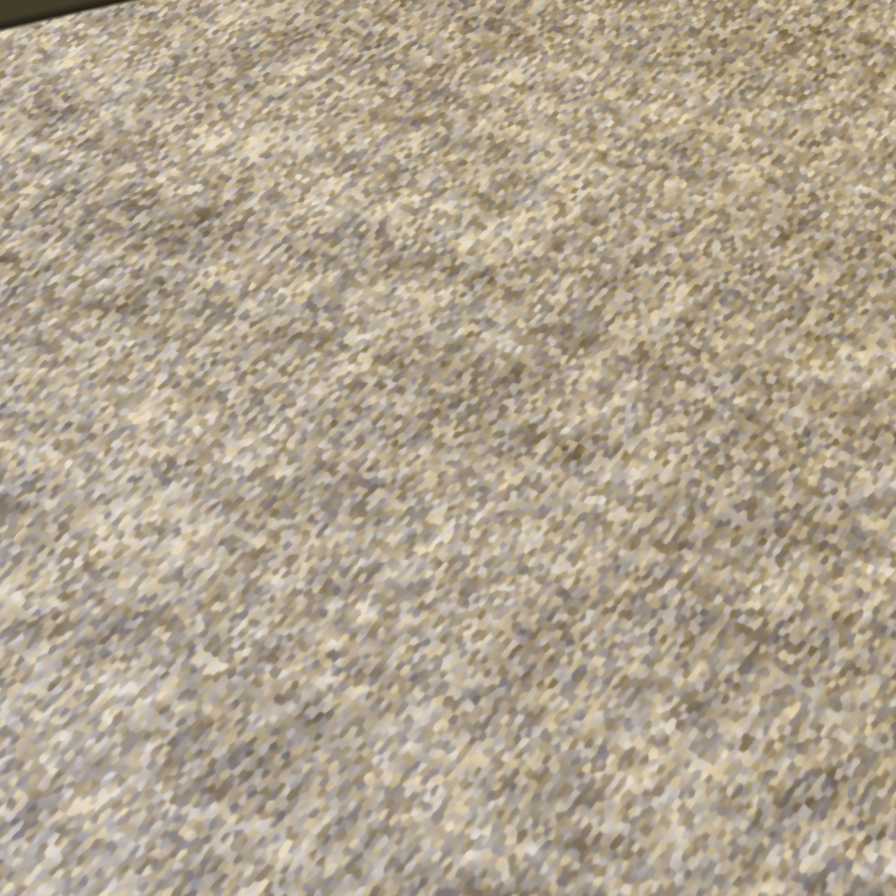
Write a WebGL 2 fragment shader that draws this texture.

```glsl
#version 300 es
precision highp float;
// A woven beige carpet seen at a slant, running back to a dark skirting corner.
// Cellular tufts give the grain; two sets of stretched noise, laid along the
// warp and weft of a receding ground plane, give the broken pale threads.

uniform vec2 u_resolution;
out vec4 fragColor;

const float HORIZON = 3.2;                  // height of the vanishing line
const float WARP_ANGLE = 0.78;              // rising threads, radians
const float WEFT_ANGLE = -0.26;             // gently falling threads
const float TUFT_ANGLE = 0.92;              // lean of the pile
const vec2 TUFT_DENSITY = vec2(84.0, 142.0);  // along and across the lean
const vec2 WARP_DENSITY = vec2(6.5, 44.0);  // along and across a thread
const vec2 WEFT_DENSITY = vec2(5.5, 36.0);
const vec2 PATCH_DENSITY = vec2(11.0, 8.0);
const float TUFT_SHARPNESS = 5.5;
const float TUFT_GAIN = 1.0;
const float WARP_GAIN = 0.50;
const float WEFT_GAIN = 0.46;
const float PATCH_GAIN = 0.30;
const float MEAN_TONE = 0.60;
const float SIDE_SHADE = 0.12;              // darkening towards the right
const vec3 SHADOW_WOOL = vec3(0.50, 0.45, 0.39);
const vec3 LIGHT_WOOL = vec3(0.83, 0.78, 0.69);
const vec3 TINT = vec3(0.012, -0.012, -0.075);  // yellow against mauve fibres
const vec3 WARMTH = vec3(0.012, 0.0, -0.035);   // warmer far right
const vec3 SKIRTING = vec3(0.27, 0.24, 0.17);
const vec3 SKIRTING_GAP = vec3(0.15, 0.13, 0.09);
const float SKIRTING_BASE = 0.966;
const float SKIRTING_SLOPE = 0.226;

vec3 hash3(vec2 cell) {
    vec3 q = fract(cell.xyx * vec3(0.1031, 0.1030, 0.0973));
    q += dot(q, q.yxz + 33.33);
    return fract((q.xxy + q.yzz) * q.zyx);
}

vec2 direction(float angle) {
    return vec2(cos(angle), sin(angle));
}

float valueNoise(vec2 p) {
    vec2 cell = floor(p);
    vec2 f = fract(p);
    f = f * f * (3.0 - 2.0 * f);
    float low = mix(hash3(cell).x, hash3(cell + vec2(1.0, 0.0)).x, f.x);
    float high = mix(hash3(cell + vec2(0.0, 1.0)).x, hash3(cell + 1.0).x, f.x);
    return mix(low, high, f.y);
}

// Softly blended cells: x is tone, y is tint, both centred on zero.
vec2 tufts(vec2 p) {
    vec2 cell = floor(p);
    vec2 sum = vec2(0.0);
    float total = 0.0;
    for (int j = -1; j <= 1; j++) {
        for (int i = -1; i <= 1; i++) {
            vec2 id = cell + vec2(i, j);
            vec3 h = hash3(id);
            vec2 offset = id + 0.15 + 0.7 * hash3(id + 71.0).xy - p;
            float weight = exp(-TUFT_SHARPNESS * dot(offset, offset));
            sum += weight * (h.xy - 0.5);
            total += weight;
        }
    }
    return sum / total;
}

// Long broken streaks with a finer, shorter layer on top.
float threads(vec2 p, vec2 density) {
    float broad = valueNoise(p * density);
    float fine = valueNoise(p * density * vec2(2.3, 1.7) + 19.0);
    return 0.68 * broad + 0.32 * fine - 0.5;
}

void main() {
    vec2 uv = gl_FragCoord.xy / u_resolution;

    // Ground plane and its skewed weave axes
    vec2 ground = vec2(uv.x - 0.5, uv.y) * HORIZON / (HORIZON - uv.y);
    mat2 weave = mat2(direction(WARP_ANGLE), direction(WEFT_ANGLE));
    vec2 thread = inverse(weave) * ground + 7.0;

    // Pile
    vec2 lean = direction(TUFT_ANGLE);
    vec2 pile = vec2(dot(ground, lean), dot(ground, vec2(-lean.y, lean.x)));
    vec2 grain = tufts(pile * TUFT_DENSITY + 200.0);

    // Tone
    float tone = MEAN_TONE + SIDE_SHADE * (0.5 - uv.x);
    tone += TUFT_GAIN * grain.x;
    tone += WARP_GAIN * threads(thread, WARP_DENSITY);
    tone += WEFT_GAIN * threads(thread.yx + 3.0, WEFT_DENSITY);
    tone += PATCH_GAIN * (valueNoise(thread * PATCH_DENSITY) - 0.5);

    // Wool colour
    vec3 color = mix(SHADOW_WOOL, LIGHT_WOOL, clamp(tone, -0.5, 1.25));
    color += TINT * grain.y * 2.0 + WARMTH * (uv.x + uv.y - 1.0);

    // Skirting in the far corner
    float rise = uv.y - SKIRTING_BASE - SKIRTING_SLOPE * uv.x;
    vec3 board = mix(SKIRTING_GAP, SKIRTING, smoothstep(0.002, 0.014, rise));
    color = mix(color, board, smoothstep(-0.003, 0.003, rise));

    fragColor = vec4(color, 1.0);
}
```
